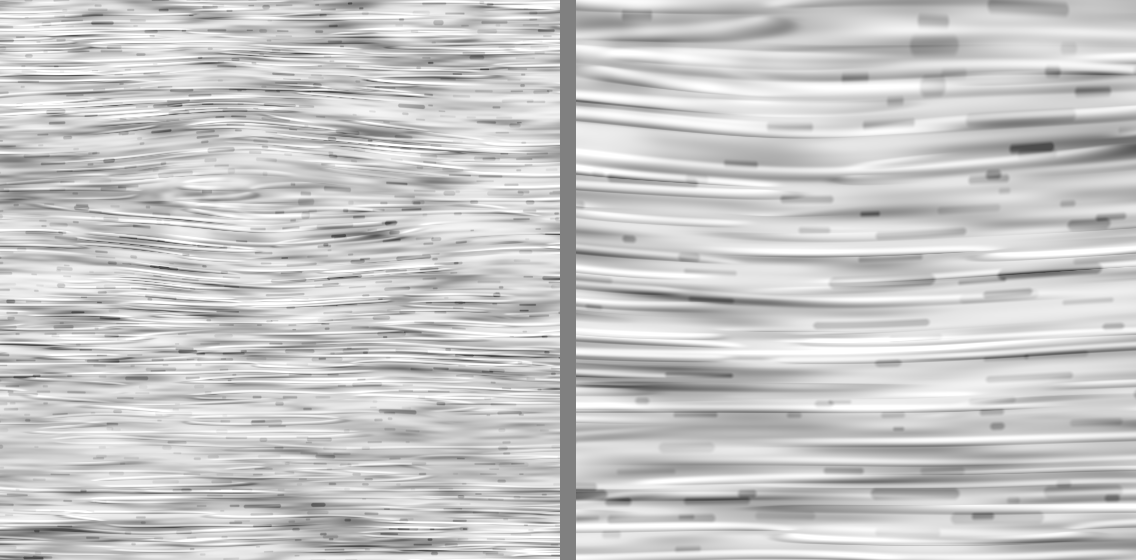
Left: the whole. Right: its middle third, enlarged.
Give the GLSL for this texture, as a Shadertoy shader.

```glsl
// Pale grey weathered wood: horizontal fibres, bright ridges and dark dashes flowing round a knot.
#define GREY_MID 0.792
#define GREY_GAIN 0.116
#define GREY_CURVE 0.012
#define FIBRE_GAIN 1.10
#define RIDGE_GAIN 1.60
#define GROOVE_GAIN 1.20
#define DASH_GAIN 1.25
#define RIDGE_WIDTH 0.0019
#define KNOT vec2(0.35, 0.64)
#define EYE vec2(0.47, 0.645)
#define EYE_SIZE vec2(0.25, 0.15)
#define EYE_BULGE 0.065

float hash(vec3 p) {
    p = fract(p * 0.1031);
    p += dot(p, p.zyx + 31.32);
    return fract((p.x + p.y) * p.z);
}

// Smooth random values along one fibre, from -1 to 1; each row has its own shift.
float fibre(float x, float row, float seed) {
    x += 17.0 * hash(vec3(row, seed, 5.0));
    float i = floor(x);
    float a = hash(vec3(i, row, seed));
    float b = hash(vec3(i + 1.0, row, seed));
    return 2.0 * mix(a, b, smoothstep(0.0, 1.0, x - i)) - 1.0;
}

float streak(vec2 p, float seed) {
    float row = floor(p.y);
    return mix(fibre(p.x, row, seed), fibre(p.x, row + 1.0, seed),
               smoothstep(0.0, 1.0, p.y - row));
}

// Bends the grain gently and spreads it around the eye of the knot.
vec2 grainSpace(vec2 p) {
    vec2 d = (p - EYE) / EYE_SIZE;
    p.y -= EYE_BULGE * d.y * exp(-dot(d, d));
    p.y += 0.008 * streak(p * vec2(2.5, 5.0), 1.0);
    p.y += 0.0028 * streak(p * vec2(8.0, 16.0), 2.0);
    return p;
}

// Layered streaks; the pale side is flattened into plateaus.
float fibres(vec2 g) {
    float tone = 0.30 * streak(g * vec2(2.5, 10.0), 11.0)
               + 0.75 * streak(g * vec2(5.0, 48.0), 12.0)
               + 1.10 * streak(g * vec2(9.0, 95.0), 13.0)
               + 0.90 * streak(g * vec2(18.0, 180.0), 14.0);
    return tone - 0.5 * max(tone - 0.7, 0.0);
}

// Thin bright lines on the zero contours of a streak field, with a groove below.
float ridges(vec2 g) {
    float tone = 0.0;
    for (int k = 0; k < 3; k++) {
        float seed = 20.0 + float(k) * 3.0;
        vec2 freq = vec2(2.6, 50.0) * (1.0 + 0.65 * float(k));
        float stepY = 0.05 / freq.y;
        float n = streak(g * freq, seed);
        float above = streak((g + vec2(0.0, stepY)) * freq, seed);
        float slope = (above - n) / stepY;
        float steepness = abs(slope) / freq.y;
        float side = slope < 0.0 ? -1.0 : 1.0;
        float dist = n * side / max(abs(slope), 0.4 * freq.y);
        float shown = smoothstep(-0.3, 0.4, streak(g * vec2(5.0, 30.0), seed + 1.0));
        shown *= smoothstep(0.15, 0.6, steepness);
        float line = dist / RIDGE_WIDTH;
        float groove = (dist + 0.0050) / 0.0026;
        tone += shown * (RIDGE_GAIN * exp(-line * line) - GROOVE_GAIN * exp(-groove * groove));
    }
    return tone;
}

// Short dark capsules, scattered at most one per cell in staggered rows.
float dashes(vec2 g) {
    float tone = 0.0;
    for (int k = 0; k < 2; k++) {
        float seed = 40.0 + float(k);
        vec2 cells = k == 0 ? vec2(10.0, 66.0) : vec2(17.0, 105.0);
        vec2 q = g * cells;
        float row = floor(q.y);
        q.x += 9.0 * hash(vec3(row, seed, 3.0));
        vec2 id = floor(q);
        float size = hash(vec3(id, seed + 10.0));
        float radius = mix(0.15, 0.28, hash(vec3(id, seed + 20.0))) / cells.y;
        float halfLength = mix(0.03, 0.32, size * size) / cells.x;
        vec2 d = (fract(q) - 0.5) / cells;
        float dist = length(vec2(max(abs(d.x) - halfLength, 0.0), d.y)) - radius;
        float shown = step(0.68, hash(vec3(id, seed + 30.0)));
        float depth = mix(0.4, 1.2, hash(vec3(id, seed + 40.0)));
        tone += shown * depth * (1.0 - smoothstep(-0.0018, 0.0014, dist));
    }
    return tone;
}

void mainImage(out vec4 fragColor, in vec2 fragCoord) {
    vec2 p = fragCoord / iResolution.xy;
    vec2 g = grainSpace(p);

    // Calmer, lighter areas: a low band and the surroundings of the knot.
    float band = (p.y - 0.20) / 0.09;
    vec2 around = (p - vec2(0.25, 0.66)) / vec2(0.35, 0.07);
    float calm = exp(-band * band) + 0.6 * exp(-dot(around, around));
    float contrast = 1.10 - 0.38 * calm;

    // Small rounded flecks at the heart of the knot.
    vec2 heart = (p - KNOT) / vec2(0.08, 0.045);
    float flecks = streak(p * vec2(50.0, 100.0), 60.0) * exp(-dot(heart, heart));

    float tone = FIBRE_GAIN * fibres(g) + ridges(g) - DASH_GAIN * dashes(g);
    tone = contrast * tone + 0.12 * calm + 1.1 * flecks + 0.08;
    tone = clamp(tone, -3.2, 2.6);

    float grey = GREY_MID + GREY_GAIN * tone - GREY_CURVE * tone * tone;
    fragColor = vec4(vec3(clamp(grey, 0.0, 1.0)), 1.0);
}
```
